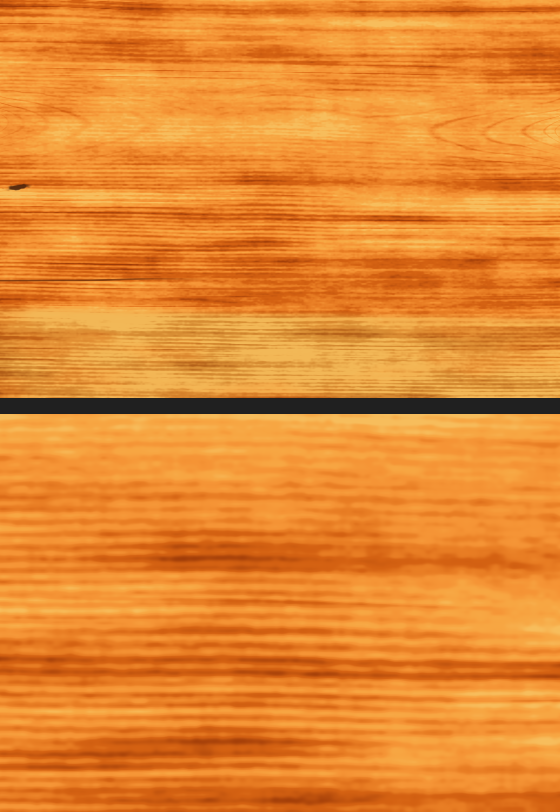
Top, the full canvas; bottom, a detail of the centre.
Reproduce this texture procedurally as a WebGL 1 fragment shader.

```glsl
precision highp float;
uniform vec2 u_resolution;

float hash(vec2 p) {
  return fract(sin(dot(p, vec2(127.1, 311.7))) * 43758.5453);
}

float noise(vec2 p) {
  vec2 i = floor(p), f = fract(p);
  f = f * f * (3.0 - 2.0 * f);
  return mix(mix(hash(i), hash(i + vec2(1.0, 0.0)), f.x),
             mix(hash(i + vec2(0.0, 1.0)), hash(i + vec2(1.0, 1.0)), f.x), f.y);
}

float fbm(vec2 p) {
  float sum = 0.0, amp = 0.5;
  for (int i = 0; i < 4; i++) {
    sum += amp * noise(p);
    p = mat2(0.9, 0.44, -0.44, 0.9) * p * 2.03 + 17.3;
    amp *= 0.5;
  }
  return sum / 0.9375;
}

float bell(float x, float center, float width) {
  float d = (x - center) / width;
  return exp(-d * d);
}

// Broad dark and light bands running along the board
float bands(float x, float y) {
  float t = -0.50 * bell(y, 0.978, 0.013);
  t -= 0.42 * bell(y, 0.858, 0.028) * smoothstep(1.25, 0.5, x);
  t -= 0.40 * bell(y, 0.825, 0.024) * smoothstep(0.75, 1.3, x);
  t += 0.10 * bell(y, 0.69, 0.10);
  t -= 0.26 * bell(y, 0.54, 0.020);
  t += 0.22 * bell(y, 0.497, 0.014);
  t -= 0.24 * bell(y, 0.45, 0.024);
  t -= 0.32 * bell(y, 0.335, 0.034);
  t -= 0.40 * bell(y, 0.25, 0.030);
  return t;
}

vec3 woodRamp(float t) {
  vec3 c = mix(vec3(0.62, 0.23, 0.03), vec3(0.83, 0.38, 0.07), smoothstep(-0.45, 0.10, t));
  c = mix(c, vec3(0.91, 0.49, 0.14), smoothstep(0.08, 0.32, t));
  c = mix(c, vec3(0.96, 0.58, 0.21), smoothstep(0.30, 0.53, t));
  c = mix(c, vec3(0.97, 0.65, 0.26), smoothstep(0.52, 0.75, t));
  return mix(c, vec3(0.97, 0.74, 0.36), smoothstep(0.74, 1.0, t));
}

void main() {
  vec2 p = gl_FragCoord.xy / u_resolution.y;
  float width = u_resolution.x / u_resolution.y;

  // Grain height, gently warped
  float g = p.y + 0.022 * (noise(vec2(p.x * 1.6, p.y * 3.0)) - 0.5)
          + 0.003 * (noise(vec2(p.x * 6.0, p.y * 12.0)) - 0.5);

  // Cathedral arches that open toward both ends
  float d = g - 0.68 + 0.026 * (fbm(vec2(p.x * 6.0, p.y * 10.0)) - 0.5);
  float u = 2.0 * p.x / width - 1.0;
  float ring = sqrt(d * d + 0.008 * (1.0 - u * u) + 0.00005);
  float arch = 1.0 - smoothstep(0.06, 0.13, abs(d));

  // Streaks from broad to fine
  float calm = 1.0 - 0.55 * arch;
  float tone = 0.555 + bands(p.x, g);
  tone += 0.34 * (noise(vec2(p.x * 1.2, g * 24.0)) - 0.5) * calm;
  tone += 0.28 * (noise(vec2(p.x * 2.0 + 5.0, g * 60.0)) - 0.5) * calm;
  tone += 0.40 * (noise(vec2(p.x * 3.0, g * 170.0)) - 0.5) * calm;
  tone += 0.24 * arch * (noise(vec2(p.x * 1.5, ring * 70.0)) - 0.5);

  // Cloudy stains, faint cross flecks and pores
  tone += 0.85 * (fbm(vec2(p.x * 6.0, p.y * 15.0)) - 0.5);
  tone += 0.22 * (fbm(p * vec2(26.0, 18.0) + 4.0) - 0.5);
  tone += 0.20 * (noise(p * vec2(70.0, 230.0)) - 0.5);
  tone += 0.10 * (noise(p * vec2(180.0, 200.0)) - 0.5);

  // Even fine grain that comes and goes
  float wander = 5.0 * noise(vec2(p.x * 1.2, g * 22.0));
  float fine = sin(g * 630.0 + wander);
  tone += 0.16 * fine * calm * smoothstep(0.2, 0.65, noise(vec2(p.x * 2.0, g * 11.0) + 40.0));

  // Thin growth lines, straight outside and curved in the arches
  float patchy = smoothstep(0.25, 0.7, noise(vec2(p.x * 4.0, g * 16.0) + 9.0));
  float straight = 1.0 - smoothstep(0.0, 0.13, abs(noise(vec2(p.x * 0.9, g * 64.0) + 3.0) - 0.5));
  float phase = ring * 60.0 + 1.2 * noise(vec2(p.x * 4.0, ring * 20.0));
  float curved = 1.0 - smoothstep(0.0, 0.16, abs(fract(phase) - 0.5));
  tone -= 0.36 * patchy * straight * (1.0 - arch);
  tone -= 0.32 * arch * curved * (0.3 + 0.7 * patchy);

  // Pale olive sapwood along the lower edge, stained in places
  float sap = smoothstep(0.232, 0.205, g + 0.012 * p.x);
  float pale = tone + 0.26 * bell(g, 0.205, 0.016) - 0.24 * bell(g, 0.155, 0.028)
             + 0.16 * smoothstep(0.12, 0.0, p.y) + 0.08 + 0.05 * fine;
  vec3 sapColor = mix(vec3(0.70, 0.38, 0.10), vec3(0.84, 0.55, 0.20), smoothstep(-0.1, 0.42, pale));
  sapColor = mix(sapColor, vec3(0.95, 0.72, 0.34), smoothstep(0.40, 0.85, pale));
  float stain = smoothstep(0.45, 0.75, fbm(vec2(p.x * 3.0, p.y * 10.0) + 60.0));
  vec3 color = mix(woodRamp(tone), sapColor, sap * (0.97 - 0.45 * stain));

  // Long hairline crack
  float crackY = 0.294 + 0.006 * noise(vec2(p.x * 5.0, 2.0));
  float crack = 1.0 - smoothstep(0.0008, 0.0034, abs(p.y - crackY));
  color = mix(color, vec3(0.36, 0.14, 0.03), crack * 0.7 * smoothstep(0.55, 0.25, p.x));

  // Small dark knot
  vec2 k = p - vec2(0.046, 0.53);
  k.y -= 0.12 * k.x;
  float knot = length(k / vec2(0.032, 0.0075)) + 0.5 * (noise(p * 150.0) - 0.5);
  color = mix(color, vec3(0.25, 0.10, 0.03), 0.85 * (1.0 - smoothstep(0.5, 1.15, knot)));

  gl_FragColor = vec4(color, 1.0);
}
```
